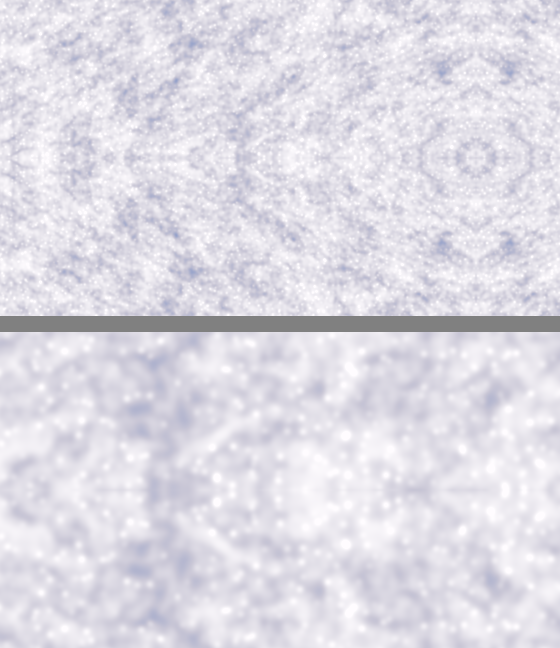
Top, the full canvas; bottom, a detail of the centre.
A Shadertoy shader for this texture:

```glsl
// Sunlit granular snow: slanted drifts with soft blue hollows and bright ice grains.
// Layers of stretched gradient noise set a tone, round grains are scattered on top,
// and a colour ramp turns the tone into snow. The field is folded into chevrons.

const float FOLD_Y = 0.5;            // height of the horizontal fold
const float FOLD_X = 0.85;           // vertical fold, as a share of the width
const float DRIFT_ANGLE = 0.52;      // slope of the drifts, radians
const float DRIFT_STRETCH = 1.7;     // length of a drift over its breadth
const float WARP = 0.012;            // raggedness of the hollows

// Features per canvas height, and strength in tone
const float BROAD_FREQ = 3.5,  BROAD_AMP = 0.08;
const float HOLLOW_FREQ = 9.0, HOLLOW_AMP = 0.15;
const float CLUMP_FREQ = 24.0, CLUMP_AMP = 0.14;
const float GRIT_FREQ = 62.0,  GRIT_AMP = 0.09;
const float GRAIN_FREQ = 70.0, GRAIN_AMP = 0.11;

const float GRAIN_SHARPNESS = 11.0;
const float BASE_TONE = 0.883;
const float SHADE_SKEW = 2.3;        // deepens hollows and flattens highlights

// Ramp colours, placed by their red value
const vec3 DEEP_BLUE  = vec3(0.58, 0.63, 0.79);
const vec3 BLUE_SHADE = vec3(0.70, 0.71, 0.81);
const vec3 GREY_SHADE = vec3(0.79, 0.78, 0.84);
const vec3 SOFT_SNOW  = vec3(0.90, 0.89, 0.92);
const vec3 GLINT      = vec3(1.00, 0.99, 1.00);

// Integer hash of a cell to two values in 0..1
vec2 hash2(vec2 cell) {
    uvec2 v = uvec2(ivec2(cell)) * 1664525u + 1013904223u;
    v.x += v.y * 1664525u;
    v.y += v.x * 1664525u;
    v ^= v >> 16u;
    v.x += v.y * 1664525u;
    v.y += v.x * 1664525u;
    v ^= v >> 16u;
    return vec2(v & 0xffffu) / 65535.0;
}

float cornerSlope(vec2 cell, vec2 offset) {
    float a = 6.28318 * hash2(cell).x;
    return dot(vec2(cos(a), sin(a)), offset);
}

float gradientNoise(vec2 p) {
    vec2 i = floor(p), f = p - i;
    vec2 u = f * f * f * (f * (f * 6.0 - 15.0) + 10.0);
    vec2 e = vec2(1.0, 0.0);
    float low  = mix(cornerSlope(i, f), cornerSlope(i + e, f - e), u.x);
    float high = mix(cornerSlope(i + e.yx, f - e.yx), cornerSlope(i + 1.0, f - 1.0), u.x);
    return mix(low, high, u.y);
}

// Soft round grains, one per jittered cell, few of them bright
float iceGrains(vec2 p) {
    vec2 cell = floor(p);
    float light = 0.0;
    for (int y = -1; y <= 1; y++) {
        for (int x = -1; x <= 1; x++) {
            vec2 c = cell + vec2(x, y);
            vec2 d = p - c - hash2(c);
            float brightness = hash2(c + 517.0).y;
            light += brightness * brightness * exp(-GRAIN_SHARPNESS * dot(d, d));
        }
    }
    return min(light, 1.2);
}

vec3 snowColour(float tone) {
    vec3 c = mix(DEEP_BLUE, BLUE_SHADE, clamp((tone - DEEP_BLUE.r) / (BLUE_SHADE.r - DEEP_BLUE.r), 0.0, 1.0));
    c = mix(c, GREY_SHADE, clamp((tone - BLUE_SHADE.r) / (GREY_SHADE.r - BLUE_SHADE.r), 0.0, 1.0));
    c = mix(c, SOFT_SNOW, clamp((tone - GREY_SHADE.r) / (SOFT_SNOW.r - GREY_SHADE.r), 0.0, 1.0));
    return mix(c, GLINT, clamp((tone - SOFT_SNOW.r) / (GLINT.r - SOFT_SNOW.r), 0.0, 1.0));
}

void mainImage(out vec4 fragColor, in vec2 fragCoord) {
    // Fold the canvas so that the drifts meet in chevrons
    vec2 p = fragCoord / iResolution.y;
    float foldX = FOLD_X * iResolution.x / iResolution.y;
    p = vec2(foldX - abs(p.x - foldX), abs(p.y - FOLD_Y));

    // Ragged, slanted drift space
    vec2 warped = p + WARP * vec2(gradientNoise(p * 30.0), gradientNoise(p * 30.0 + 91.0));
    vec2 along = vec2(cos(DRIFT_ANGLE), sin(DRIFT_ANGLE));
    vec2 drift = vec2(dot(warped, along), DRIFT_STRETCH * dot(warped, vec2(-along.y, along.x)));

    // Relief from broad drifts down to grit
    float relief = BROAD_AMP * gradientNoise(drift * BROAD_FREQ + 13.7)
                 + HOLLOW_AMP * gradientNoise(drift * HOLLOW_FREQ + 41.3)
                 + CLUMP_AMP * gradientNoise(drift * CLUMP_FREQ + 77.1)
                 + GRIT_AMP * gradientNoise(p * GRIT_FREQ + 29.9);
    relief = min(relief, 0.5 / SHADE_SKEW);

    float tone = BASE_TONE + relief - SHADE_SKEW * relief * relief;
    tone += GRAIN_AMP * (iceGrains(p * GRAIN_FREQ) - 0.06);
    fragColor = vec4(snowColour(tone), 1.0);
}
```
